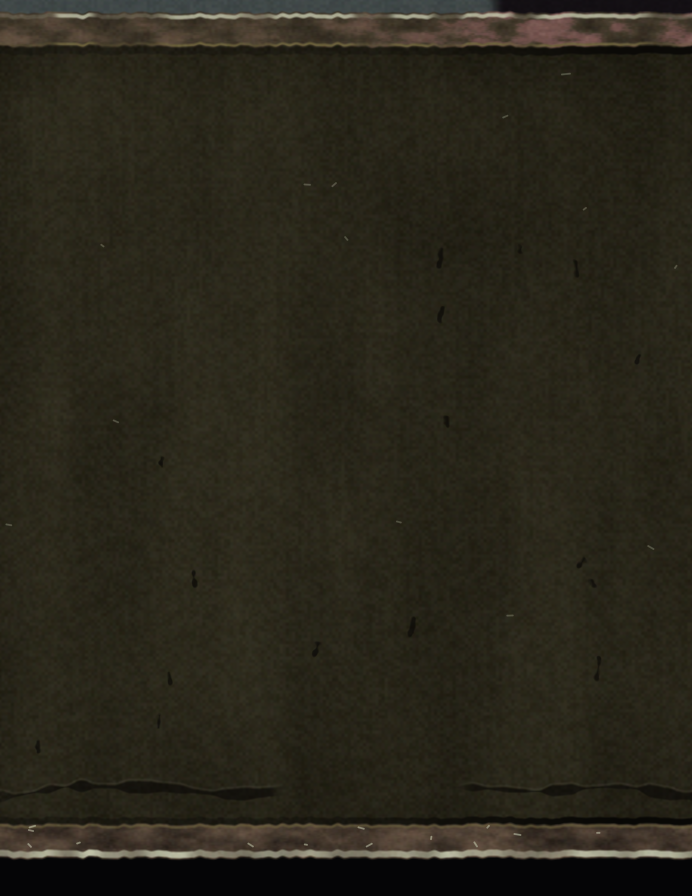
Write a Shadertoy shader that draws this texture.

```glsl
// Dark olive weathered board with vertical stains, framed by worn pale edges.

const vec3 BOARD_DARK = vec3(0.108, 0.099, 0.062);
const vec3 BOARD_LIGHT = vec3(0.188, 0.176, 0.120);
const vec3 PIT = vec3(0.055, 0.048, 0.035);
const vec3 RIM_BROWN = vec3(0.285, 0.245, 0.185);
const vec3 RIM_PINK = vec3(0.40, 0.29, 0.27);
const vec3 RIM_PALE = vec3(0.74, 0.75, 0.65);
const vec3 RIM_OCHRE = vec3(0.43, 0.39, 0.24);
const vec3 BACK_GREY = vec3(0.25, 0.28, 0.28);
const vec3 BACK_DARK = vec3(0.075, 0.06, 0.075);
const vec3 BELOW = vec3(0.018, 0.019, 0.022);
const float TOP_EDGE = 0.986;
const float TOP_SEAM = 0.949;
const float LOW_SEAM = 0.080;
const float LOW_EDGE = 0.042;
const float GRAIN_SCALE = 290.0;
const float GRAIN = 0.052;
const float SOFT = 0.0016;
const int PITS = 16;
const int FIBRES = 26;

float hash(vec2 p) {
    return fract(sin(dot(p, vec2(127.1, 311.7))) * 43758.5453);
}

float noise(vec2 p) {
    vec2 i = floor(p), f = fract(p);
    f = f * f * (3.0 - 2.0 * f);
    return mix(mix(hash(i), hash(i + vec2(1, 0)), f.x),
               mix(hash(i + vec2(0, 1)), hash(i + vec2(1, 1)), f.x), f.y);
}

float fbm(vec2 p) {
    float sum = 0.0, amp = 0.5;
    for (int i = 0; i < 4; i++) {
        sum += amp * noise(p);
        p = p * 2.03 + 17.3;
        amp *= 0.5;
    }
    return sum / 0.9375;
}

float above(float y, float edge) { return smoothstep(edge - SOFT, edge + SOFT, y); }

float stripe(float y, float centre, float halfWidth) {
    return 1.0 - smoothstep(halfWidth - SOFT, halfWidth + SOFT, abs(y - centre));
}

float segment(vec2 p, vec2 a, vec2 d) {
    p -= a;
    return length(p - d * clamp(dot(p, d) / dot(d, d), -1.0, 1.0));
}

vec3 board(vec2 p, float u) {
    // Broad vertical stains over soft blotches
    vec2 q = p + 0.02 * vec2(noise(p * 9.0), 0.0);
    float streak = fbm(vec2(q.x * 17.0, q.y * 2.2) + 4.0);
    float blotch = fbm(p * 8.0 + 31.0);
    float tone = 0.53 + 0.75 * (streak - 0.5) + 0.45 * (blotch - 0.5);
    tone += 0.13 * (1.0 - smoothstep(0.1, 0.75, u)) - 0.10 * smoothstep(0.75, 1.0, u);
    tone -= 0.22 * smoothstep(0.88, 0.95, p.y) + 0.12 * smoothstep(0.16, 0.08, p.y);
    vec3 col = mix(BOARD_DARK, BOARD_LIGHT, clamp(tone, 0.0, 1.0));

    // Dark pits, mostly upright
    for (int i = 0; i < PITS; i++) {
        float k = float(i);
        vec2 c = vec2(hash(vec2(k, 1.0)) * 0.77, mix(0.15, 0.75, hash(vec2(k, 2.0))));
        vec2 d = vec2(0.004 * (hash(vec2(k, 3.0)) - 0.3), 0.002 + 0.009 * hash(vec2(k, 4.0)));
        float r = segment(p, c, d) + 0.004 * (noise(p * 180.0) - 0.5);
        col = mix(col, PIT, 0.8 * (1.0 - smoothstep(0.0005, 0.0035, r)));
    }

    // Ragged peeled strips above the lower seam
    float wave = 0.118 + 0.016 * (noise(vec2(u * 9.0, 3.0)) - 0.5);
    float patchy = smoothstep(0.48, 0.62, noise(vec2(u * 5.0 + 1.4, 8.0)));
    float ragged = 0.007 * noise(vec2(p.x * 55.0, 5.0));
    col = mix(col, PIT, 0.75 * patchy * stripe(p.y, wave, ragged));
    col += 0.04 * patchy * stripe(p.y, wave + ragged + 0.002, 0.001);
    return col;
}

void mainImage(out vec4 fragColor, in vec2 fragCoord) {
    vec2 p = fragCoord / iResolution.y;
    float u = fragCoord.x / iResolution.x;
    float rough = noise(vec2(p.x * 130.0, 2.0)) - 0.5;
    float y = p.y + 0.003 * rough;
    float mottled = fbm(p * vec2(32.0, 70.0));
    vec3 col = board(p, u);

    // Upper rim: brown to pink, with pale crest and ochre lip
    float seam = TOP_SEAM + 0.004 * (noise(vec2(u * 5.0, 7.0)) - 0.5);
    float pinkness = smoothstep(0.42, 0.65, mottled) * (0.2 + 0.8 * smoothstep(0.4, 0.8, u));
    vec3 rim = mix(RIM_BROWN, RIM_PINK, pinkness) * (0.5 + 0.9 * mottled);
    float worn = smoothstep(0.35, 0.7, noise(vec2(p.x * 24.0, 11.0)));
    rim = mix(rim, RIM_PALE, stripe(y, TOP_EDGE - 0.004, 0.0022) * (0.2 + 0.65 * worn));
    rim = mix(rim, RIM_OCHRE, stripe(y, seam + 0.002, 0.0015) * (0.3 + 0.6 * worn));
    float shade = (0.3 + 0.6 * smoothstep(0.55, 0.95, u)) * stripe(y, seam - 0.005, 0.004);
    col = mix(col, PIT * 0.6, shade);
    col = mix(col, rim, above(y, seam));
    vec3 back = mix(BACK_GREY, BACK_DARK, smoothstep(0.70, 0.73, u));
    col = mix(col, back, above(y, TOP_EDGE));

    // Lower rim: dark gap, brown face, bright lower edge
    float gap = 0.35 + 0.55 * smoothstep(0.4, 0.9, u);
    col = mix(col, PIT * 0.4, gap * stripe(y, LOW_SEAM + 0.004, 0.0035));
    vec3 ledge = mix(RIM_BROWN, RIM_PINK, 0.25) * (0.4 + 0.95 * mottled);
    ledge = mix(ledge, RIM_OCHRE, 0.55 * stripe(y, LOW_SEAM - 0.002, 0.0015));
    float shine = 0.4 + 0.6 * noise(vec2(p.x * 40.0, 19.0));
    ledge = mix(ledge, RIM_PALE, shine * stripe(y, LOW_EDGE + 0.005, 0.0035));
    col = mix(col, ledge, 1.0 - above(y, LOW_SEAM));
    col = mix(BELOW, col, above(y, LOW_EDGE));

    // Pale fibres and crumbs, half of them on the lower rim
    for (int i = 0; i < FIBRES; i++) {
        float k = float(i), h = hash(vec2(k, 23.0));
        float height = i % 2 == 0 ? mix(0.055, 0.078, h) : mix(0.12, 0.93, h);
        vec2 c = vec2(hash(vec2(k, 21.0)) * 0.77, height);
        float angle = 6.2832 * hash(vec2(k, 22.0));
        vec2 d = vec2(cos(angle), 0.6 * sin(angle)) * (0.001 + 0.004 * hash(vec2(k, 24.0)));
        float line = 1.0 - smoothstep(0.0002, 0.0018, segment(p, c, d));
        col = mix(col, RIM_PALE, line * (i % 2 == 0 ? 0.6 : 0.3));
    }

    // Fine grain with a slight colour speckle
    vec2 g = p * GRAIN_SCALE;
    float grain = 0.65 * noise(g) + 0.35 * noise(g * 0.47 + 9.0) - 0.5;
    vec3 speckle = vec3(noise(g + 51.0), noise(g + 87.0), noise(g + 133.0)) - 0.5;
    float lit = smoothstep(0.02, 0.12, col.g);
    col += lit * (GRAIN * grain + 0.016 * speckle);
    fragColor = vec4(max(col, 0.0), 1.0);
}
```
